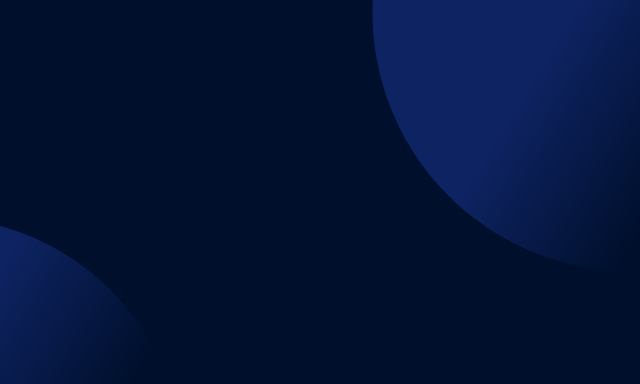
A WebGL 2 fragment shader for this background:

```glsl
#version 300 es
precision highp float;
// Two large discs on a deep navy field, one at the upper right and one at
// the lower left. Each is a circle distance function filled with a diagonal
// gradient that fades from royal blue into the field colour.

#define ASPECT 1.6696
#define NAVY vec3(0.0, 0.059, 0.171)
#define ROYAL vec3(0.055, 0.137, 0.386)
#define UPPER_DISC vec3(1.6457, 0.9674, 0.6739)
#define LOWER_DISC vec3(-0.1717, -0.2174, 0.652)
#define FADE_DIRECTION vec2(0.85, -0.526)
#define FADE_START -0.13
#define FADE_END 0.326

uniform vec2 u_resolution;
out vec4 fragColor;

// Lays a disc (centre xy, radius z) over the base colour.
vec3 addDisc(vec3 base, vec2 p, vec3 disc, float pixel) {
    vec2 offset = p - disc.xy;
    float edge = length(offset) - disc.z;
    float coverage = clamp(0.5 - edge / pixel, 0.0, 1.0);
    float along = dot(offset, normalize(FADE_DIRECTION));
    float fade = clamp((along - FADE_START) / (FADE_END - FADE_START), 0.0, 1.0);
    return mix(base, mix(ROYAL, NAVY, fade), coverage);
}

void main() {
    // Canvas units: height is 1, width is ASPECT.
    vec2 p = gl_FragCoord.xy / u_resolution * vec2(ASPECT, 1.0);
    float pixel = 1.0 / u_resolution.y;

    vec3 color = addDisc(NAVY, p, UPPER_DISC, pixel);
    color = addDisc(color, p, LOWER_DISC, pixel);
    fragColor = vec4(color, 1.0);
}
```
